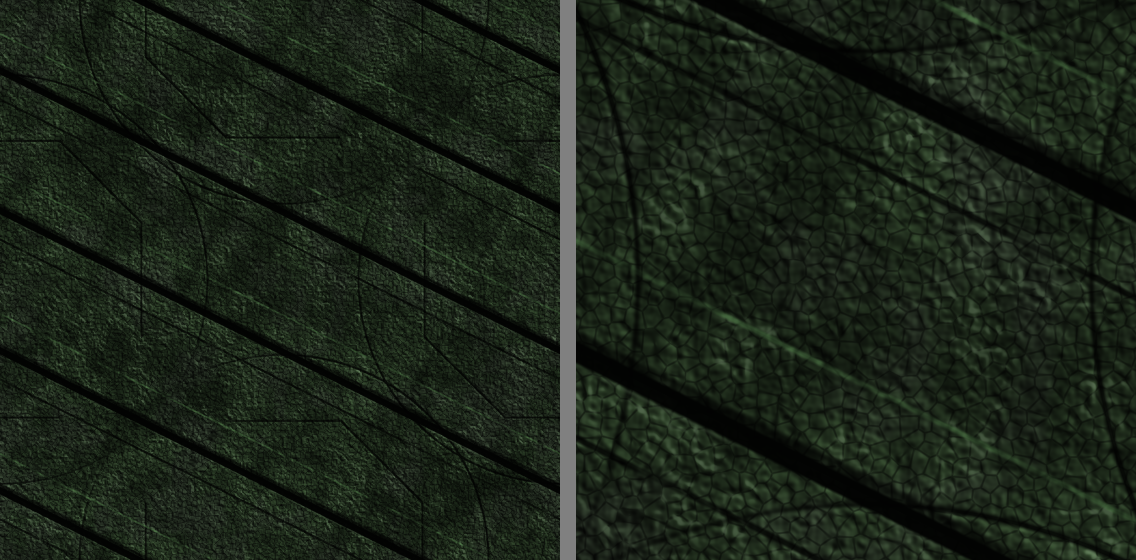
Left, the full canvas; right, a detail of the centre.
Write a three.js fragment shader that draws this texture.

```glsl
varying vec2 vUv;

const vec3 DARK = vec3(0.058, 0.085, 0.052);
const vec3 MOSS = vec3(0.126, 0.178, 0.112);
const vec3 STONE = vec3(0.142, 0.166, 0.136);
const vec3 FLECK = vec3(0.280, 0.350, 0.262);
const vec3 SCRATCH = vec3(0.215, 0.330, 0.195);
const vec3 GROOVE = vec3(0.006, 0.009, 0.006);

const vec2 BANDS = vec2(2.0, 4.0);      // groove repeats across and down
const float GROOVE_HALF = 0.0058;
const float SCRATCH_POS = -0.058;       // offsets from the groove, positive below it
const float SEAM_POS = 0.047;
const float RING_RADIUS = 0.365;
const float OCTAGON_RADIUS = 0.247;
const float ENGRAVE_WIDTH = 0.0024;
const vec2 LIGHT = vec2(0.7071, 0.7071);
const float GRAIN_CELLS = 150.0;
const float CRACK_CELLS = 104.0;
const float GRAIN_RELIEF = 1.15;
const float SOFT = 0.0011;

float hash(vec2 p) {
  return fract(sin(dot(p, vec2(127.1, 311.7))) * 43758.55);
}

// Value noise that wraps after a whole number of cells
float noise(vec2 uv, float cells, float seed) {
  vec2 p = uv * cells;
  vec2 i = floor(p);
  vec2 f = p - i;
  f = f * f * (3.0 - 2.0 * f);
  vec2 a = mod(i, cells) + seed;
  vec2 b = mod(i + 1.0, cells) + seed;
  return mix(mix(hash(a), hash(vec2(b.x, a.y)), f.x),
             mix(hash(vec2(a.x, b.y)), hash(b), f.x), f.y);
}

float fbm(vec2 uv, float cells, float seed) {
  float sum = 0.0;
  float gain = 0.5;
  for (int i = 0; i < 5; i++) {
    sum += gain * noise(uv, cells, seed);
    cells *= 2.0;
    seed += 17.0;
    gain *= 0.6;
  }
  return sum / 1.153;
}

float grain(vec2 uv) {
  return noise(uv, GRAIN_CELLS, 3.0) + 0.7 * noise(uv, GRAIN_CELLS * 2.0, 9.0);
}

// Gap between the two nearest cell points, zero on a crack
float crackle(vec2 uv) {
  vec2 p = uv * CRACK_CELLS;
  vec2 cell = floor(p);
  float near = 9.0;
  float next = 9.0;
  for (int y = -1; y <= 1; y++) {
    for (int x = -1; x <= 1; x++) {
      vec2 c = cell + vec2(float(x), float(y));
      vec2 id = mod(c, CRACK_CELLS);
      float d = length(c + vec2(hash(id), hash(id + 41.0)) - p);
      next = min(next, max(near, d));
      near = min(near, d);
    }
  }
  return next - near;
}

float stripe(float d, float halfWidth) {
  return 1.0 - smoothstep(halfWidth - SOFT, halfWidth + SOFT, abs(d));
}

// Engraved line: the wall facing the light brightens, the other darkens
float engrave(float d, vec2 normal) {
  float facing = dot(normal, LIGHT);
  float x = d / ENGRAVE_WIDTH;
  return -exp(-x * x) * (1.5 * x * facing + 0.6 * abs(facing));
}

float engravings(vec2 uv) {
  float sum = 0.0;
  for (int i = 0; i < 2; i++) {
    vec2 center = i == 0 ? vec2(0.506, 0.0) : vec2(0.004, 0.5);
    vec2 q = fract(uv - center + 0.5) - 0.5;
    float r = max(length(q), 0.0001);
    sum += engrave(r - RING_RADIUS, q / r);
    float angle = floor(atan(q.y, q.x + 0.00001) / 0.785398 + 0.5) * 0.785398;
    vec2 side = vec2(cos(angle), sin(angle));
    sum += engrave(dot(q, side) - OCTAGON_RADIUS, side);
  }
  return sum;
}

void main() {
  vec2 uv = vUv;
  float wear = fbm(uv, 28.0, 61.0);
  float cloud = fbm(uv, 11.0, 5.0);

  // Mottled leathery ground
  vec3 color = mix(DARK, MOSS, smoothstep(0.25, 0.72, mix(cloud, wear, 0.5)));
  color = mix(color, STONE, 0.55 * smoothstep(0.47, 0.7, fbm(uv, 14.0, 113.0)));
  vec2 stepUv = LIGHT * 0.0012;
  float relief = grain(uv - stepUv) - grain(uv + stepUv);
  color *= max(0.3, 1.0 + GRAIN_RELIEF * relief);
  color *= mix(0.62, 1.08, smoothstep(0.0, 0.22, crackle(uv)));
  float fleck = smoothstep(0.5, 0.72, wear) * smoothstep(0.05, 0.55, relief);
  color = mix(color, FLECK, 0.85 * fleck);

  // Faint cross streaks and engraved outlines
  float streak = fract(2.0 * uv.x - uv.y + 0.32) - 0.5;
  color *= 1.0 - 0.25 * smoothstep(0.025, 0.0, abs(streak)) * smoothstep(0.35, 0.6, cloud);
  color *= clamp(1.0 + 0.95 * engravings(uv), 0.25, 1.6);

  // Slanted bands: worn scratch, thin seam, deep groove with a shaded upper wall
  float across = (fract(-dot(uv, BANDS)) - 0.5) / length(BANDS);
  color *= 1.0 + 0.14 * smoothstep(0.075, 0.02, abs(across));
  float scratch = stripe(across - SCRATCH_POS, 0.0015) * mix(0.3, 1.0, smoothstep(0.35, 0.62, wear));
  color = mix(color, SCRATCH * (1.0 + 0.8 * relief), 0.8 * scratch);
  color *= 1.0 - 0.72 * stripe(across - SEAM_POS, 0.0018) * mix(0.55, 1.0, smoothstep(0.3, 0.6, cloud));
  float lip = stripe(across - GROOVE_HALF - 0.0025, 0.0009);
  color = mix(color, FLECK, 0.35 * lip * smoothstep(0.35, 0.6, wear));
  color *= mix(1.0, 0.36, smoothstep(-0.0125, -0.0085, across) * step(across, 0.0));
  color = mix(color, GROOVE, 0.96 * stripe(across - 0.001, GROOVE_HALF));

  gl_FragColor = vec4(color, 1.0);
}
```
